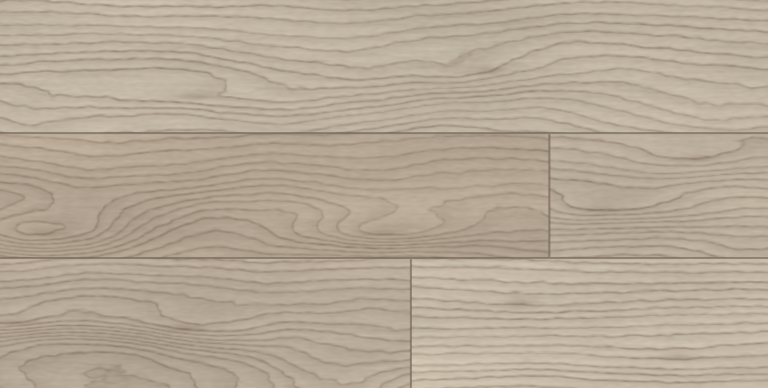
Reproduce this texture procedurally as a WebGL 2 fragment shader.

```glsl
#version 300 es
precision highp float;
// Pale ash floor: three rows of planks with staggered butt joints.
// Growth rings are contours of a height field, bent by gradient noise and
// raised into "eyes" that make cathedral loops; fibres and seams go on top.
uniform vec2 u_resolution;
out vec4 outColor;

const vec2 ROW_SEAMS = vec2(0.335, 0.657);   // all lengths in canvas heights
const vec2 END_JOINTS = vec2(1.059, 1.416);  // bottom row, middle row
const vec3 RING_BROWN = vec3(0.53, 0.46, 0.39);
const vec3 SEAM_BROWN = vec3(0.42, 0.37, 0.31);

struct Plank {
    vec3 tone;
    vec4 eyes;      // centres of two cathedral loops
    float density;  // rings per canvas height
    float swirl;    // how far the rings wander
    float base;     // lower edge
    float seed;
};

vec2 hashGradient(vec2 cell) {
    vec3 h = fract(cell.xyx * vec3(0.1031, 0.1030, 0.0973));
    h += dot(h, h.yzx + 33.33);
    return fract((h.xx + h.yz) * h.zy) * 2.0 - 1.0;
}

float gradientNoise(vec2 p) {
    vec2 cell = floor(p), f = fract(p);
    vec2 u = f * f * f * (f * (f * 6.0 - 15.0) + 10.0);
    vec2 e = vec2(1.0, 0.0);
    float a = dot(hashGradient(cell), f);
    float b = dot(hashGradient(cell + e.xy), f - e.xy);
    float c = dot(hashGradient(cell + e.yx), f - e.yx);
    float d = dot(hashGradient(cell + e.xx), f - e.xx);
    return mix(mix(a, b, u.x), mix(c, d, u.x), u.y);
}

float bump(vec2 p, vec2 centre, vec2 size) {
    vec2 q = (p - centre) / size;
    return exp(-dot(q, q));
}

float eyePair(vec2 p, vec4 eyes, vec2 size) {
    return bump(p, eyes.xy, size) + bump(p, eyes.zw, size * vec2(1.2, 0.8));
}

Plank choosePlank(vec2 p) {
    if (p.y > ROW_SEAMS.y)
        return Plank(vec3(0.765, 0.722, 0.652), vec4(1.255, 0.82, 0.50, 0.75),
                     36.0, 0.15, ROW_SEAMS.y, 11.0);
    if (p.y > ROW_SEAMS.x) {
        if (p.x < END_JOINTS.y)
            return Plank(vec3(0.718, 0.658, 0.588), vec4(0.116, 0.402, 0.98, 0.40),
                         38.0, 0.21, ROW_SEAMS.x, 27.0);
        return Plank(vec3(0.742, 0.692, 0.622), vec4(1.80, 0.593, 1.55, 0.46),
                     38.0, 0.14, ROW_SEAMS.x, 43.0);
    }
    if (p.x < END_JOINTS.x)
        return Plank(vec3(0.735, 0.683, 0.615), vec4(0.477, 0.155, 0.04, 0.17),
                     40.0, 0.22, 0.0, 58.0);
    return Plank(vec3(0.785, 0.740, 0.670), vec4(1.34, 0.22, 1.75, 0.08),
                 42.0, 0.045, 0.0, 76.0);
}

// Rings run straight near the upper edge and wander lower in the plank.
float ringField(vec2 p, Plank k) {
    float rise = (p.y - k.base) / 0.33;
    float wander = k.swirl * mix(1.0, 0.35, smoothstep(0.3, 0.95, rise));
    float height = p.y + 0.03 * gradientNoise(vec2(p.x * 0.8, k.seed));
    height += wander * gradientNoise(p * vec2(1.7, 3.6) + k.seed);
    height += wander * 0.16 * gradientNoise(p * vec2(5.0, 11.0) + k.seed);
    height += k.swirl * 0.42 * eyePair(p, k.eyes, vec2(0.25, 0.055));
    height += 0.005 * gradientNoise(p * vec2(24.0, 62.0) + k.seed);
    float f = height * k.density;
    return f + 0.5 * gradientNoise(vec2(f * 0.55, k.seed));
}

vec3 woodColor(vec2 p, Plank k) {
    float f = ringField(p, k);
    vec2 e = vec2(0.002, 0.0);
    vec2 slope = vec2(ringField(p + e.xy, k), ringField(p + e.yx, k)) - f;
    float steepness = max(length(slope) / e.x, 9.0);

    // Thin pore line on each contour, with a soft shade leading up to it
    float t = fract(f);
    float toLine = min(t, 1.0 - t) / steepness;
    float line = exp(-pow(toLine / 0.0034, 2.0));
    float lead = smoothstep(0.25, 0.95, t) * (1.0 - smoothstep(0.95, 1.0, t));
    float ringWeight = 0.75 + 0.6 * gradientNoise(vec2(floor(f + 0.5) * 0.37, p.x * 1.3 + k.seed));
    float pores = 0.85 + 0.7 * gradientNoise(p * vec2(45.0, 115.0) + k.seed);
    float ink = clamp(line * ringWeight * pores * 0.58 + lead * 0.15, 0.0, 0.8);

    // Broad mottling and fine fibres along the plank
    float light = 1.0 + 0.09 * gradientNoise(p * vec2(1.4, 7.0) + k.seed);
    light += 0.045 * gradientNoise(p * vec2(7.0, 85.0) + k.seed);
    light += 0.045 * gradientNoise(p * vec2(38.0, 130.0) - k.seed);
    float knot = eyePair(p, k.eyes, vec2(0.045, 0.011));
    return mix(k.tone * light, RING_BROWN * light, clamp(ink + 0.3 * knot, 0.0, 0.85));
}

float seamLine(float offset, float pixel) {
    return 1.0 - smoothstep(0.0012, 0.0012 + 1.2 * pixel, abs(offset));
}

void main() {
    vec2 p = gl_FragCoord.xy / u_resolution.y;
    float pixel = 1.0 / u_resolution.y;
    vec3 color = woodColor(p, choosePlank(p));

    // Row seams, then the end joint of each split row
    float seam = max(seamLine(p.y - ROW_SEAMS.x, pixel), seamLine(p.y - ROW_SEAMS.y, pixel));
    float joint = p.y < ROW_SEAMS.x ? END_JOINTS.x : END_JOINTS.y;
    float split = step(p.y, ROW_SEAMS.y);
    seam = max(seam, split * seamLine(p.x - joint, pixel));
    outColor = vec4(mix(color, SEAM_BROWN, 0.6 * seam), 1.0);
}
```
